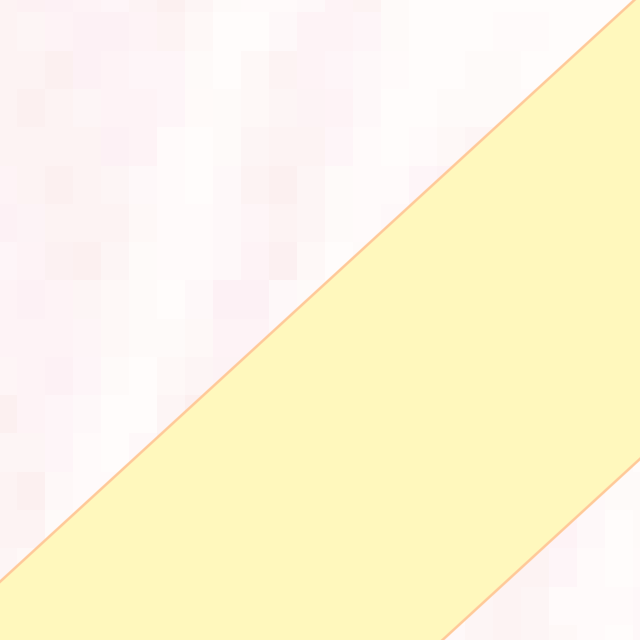
A Shadertoy shader for this background:

```glsl
const vec3 BAND_YELLOW = vec3(1.0, 0.973, 0.741);
const vec3 EDGE_ORANGE = vec3(1.0, 0.79, 0.60);
const vec3 PALE_WHITE = vec3(1.0, 0.990, 0.985);
const vec3 WARM_BLUSH = vec3(0.988, 0.943, 0.943);
const vec3 COOL_BLUSH = vec3(0.993, 0.944, 0.962);

const float BAND_SLOPE = 0.917;
const float BAND_TOP = 0.091;       // height of the upper edge at x = 0
const float BAND_BOTTOM = -0.634;   // height of the lower edge at x = 0
const float EDGE_HALF_WIDTH = 0.0020;

const vec2 TILE_SIZE = vec2(0.0438, 0.0598);
const vec2 TILE_ORIGIN = vec2(0.0260, 0.9805);
const float TONE_LEVELS = 5.0;
const float STREAK_LEAN = 0.30;
const float STREAK_PERIOD = 0.28;
const float STREAK_WHITE = 0.09;    // slanted position of a white streak
const float STREAK_LEFT = -0.05;    // blush stays constant left of this
const float TAU = 6.2831853;

// Layered sines give each tile a gentle variation in -1..1
float tileVariation(vec2 id) {
    return 0.5 * sin(id.x * 1.7 + 2.0 * sin(id.y * 1.3))
         + 0.5 * sin(id.y * 2.3 - id.x * 0.9 + 1.0);
}

// Slanted streaks of blush, sampled once per tile
vec3 mosaic(vec2 p) {
    vec2 id = floor((p - TILE_ORIGIN) / TILE_SIZE);
    vec2 center = TILE_ORIGIN + (id + 0.5) * TILE_SIZE;

    float across = max(center.x - STREAK_LEAN * center.y, STREAK_LEFT);
    float blush = 0.5 - 0.5 * cos(TAU * (across - STREAK_WHITE) / STREAK_PERIOD);
    float variation = tileVariation(id);
    blush = 0.08 + 0.75 * blush + 0.20 * variation;

    // Fade to white toward the upper right
    float fade = smoothstep(0.55, 0.70, center.x) * smoothstep(0.70, 0.86, center.y);
    blush *= 1.0 - 0.85 * fade;
    blush = floor(clamp(blush, 0.0, 1.0) * TONE_LEVELS + 0.5) / TONE_LEVELS;

    float coolness = smoothstep(-0.3, 0.3, sin(id.x * 0.8 + id.y * 0.55));
    return mix(PALE_WHITE, mix(WARM_BLUSH, COOL_BLUSH, coolness), blush);
}

void mainImage(out vec4 fragColor, in vec2 fragCoord) {
    vec2 p = fragCoord / iResolution.xy;
    float aa = 0.75 / min(iResolution.x, iResolution.y);

    // Signed distance to the diagonal band, negative inside
    float rise = p.y - BAND_SLOPE * p.x;
    float middle = 0.5 * (BAND_TOP + BAND_BOTTOM);
    float halfHeight = 0.5 * (BAND_TOP - BAND_BOTTOM);
    float dist = (abs(rise - middle) - halfHeight) / length(vec2(BAND_SLOPE, 1.0));

    // Fill the band, then draw its thin outline
    vec3 color = mix(mosaic(p), BAND_YELLOW, 1.0 - smoothstep(-aa, aa, dist));
    float outline = 1.0 - smoothstep(-aa, aa, abs(dist) - EDGE_HALF_WIDTH);
    color = mix(color, EDGE_ORANGE, outline);

    fragColor = vec4(color, 1.0);
}
```
